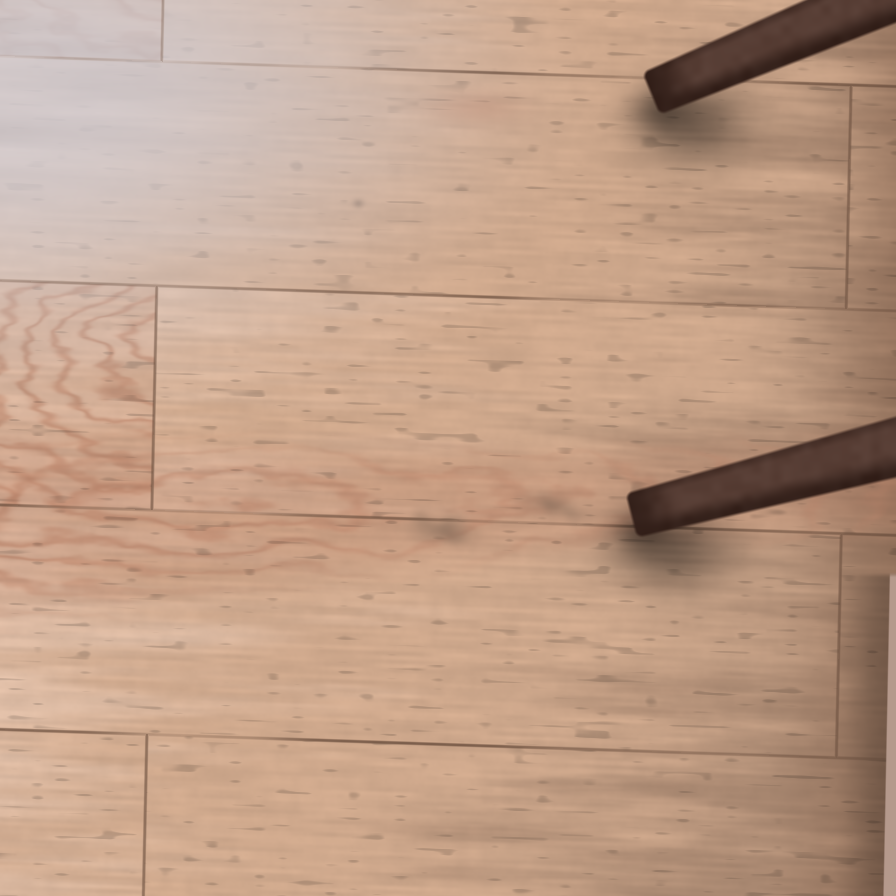
Write a WebGL 2 fragment shader that draws this texture.

```glsl
#version 300 es
precision highp float;
uniform vec2 u_resolution;
out vec4 outColor;

// Board layout
const float ROW_HEIGHT = 0.2505;
const float ROW_TOP = 0.9375;
const float ROW_TILT = 0.034;
const float BOARD_LENGTH = 1.54;
const float JOINT_X = 0.160;
const float JOINT_TILT = 0.022;
const float SEAM_WIDTH = 0.0016;

// Colours
const vec3 TAN = vec3(0.81, 0.66, 0.55);
const vec3 LIGHT = vec3(0.87, 0.74, 0.65);
const vec3 BROWN = vec3(0.66, 0.53, 0.44);
const vec3 UMBER = vec3(0.51, 0.38, 0.30);
const vec3 SHEEN = vec3(0.81, 0.79, 0.81);
const vec3 RED_GRAIN = vec3(0.72, 0.51, 0.41);
const vec3 KNOT = vec3(0.53, 0.43, 0.36);
const vec3 LEG_DARK = vec3(0.20, 0.125, 0.10);
const vec3 LEG_LIGHT = vec3(0.34, 0.24, 0.205);
const vec3 PANEL = vec3(0.71, 0.60, 0.55);

// Furniture
const vec2 LEG_A = vec2(0.728, 0.896);
const vec2 LEG_A_END = vec2(1.02, 1.018);
const vec2 LEG_B = vec2(0.706, 0.425);
const vec2 LEG_B_END = vec2(1.02, 0.506);
const float LEG_HALF = 0.024;

float hash(vec2 p) {
    vec3 q = fract(p.xyx * vec3(0.1031, 0.1030, 0.0973));
    q += dot(q, q.yzx + 33.33);
    return fract((q.x + q.y) * q.z);
}

float noise(vec2 p) {
    vec2 i = floor(p), f = fract(p);
    f = f * f * (3.0 - 2.0 * f);
    return mix(mix(hash(i), hash(i + vec2(1, 0)), f.x),
               mix(hash(i + vec2(0, 1)), hash(i + vec2(1, 1)), f.x), f.y);
}

float fbm(vec2 p) {
    float sum = 0.0, amp = 0.5;
    for (int i = 0; i < 4; i++) {
        sum += amp * noise(p);
        p = p * 2.03 + 17.1;
        amp *= 0.5;
    }
    return sum;
}

float blob(vec2 p, vec2 centre, vec2 size) {
    vec2 q = (p - centre) / size;
    return exp(-dot(q, q));
}

// Thin dark growth lines on stretched, noisy ovals
float growthRings(vec2 p, vec2 centre, vec2 stretch, float count) {
    float r = length((p - centre) * stretch) + 0.14 * fbm(p * vec2(9.0, 25.0));
    return pow(0.5 + 0.5 * sin(r * count), 4.0);
}

vec3 drawLeg(vec3 col, vec2 p, vec2 tip, vec2 end, float px) {
    vec2 axis = normalize(end - tip);
    vec2 q = p - tip;
    float along = dot(q, axis), side = dot(q, vec2(-axis.y, axis.x));
    float width = LEG_HALF + 0.025 * max(along, 0.0);
    // Contact shadow on the floor
    col *= 1.0 - 0.42 * blob(p, tip + vec2(0.045, -0.035), vec2(0.06, 0.045));
    col *= 1.0 - 0.35 * blob(p, tip + vec2(0.01, -0.02), vec2(0.03, 0.025));
    vec2 corner = vec2(-along, abs(side) - width) + 0.006;
    float d = length(max(corner, 0.0)) + min(max(corner.x, corner.y), 0.0) - 0.006;
    float lit = smoothstep(-0.9, -0.1, side / width) * smoothstep(0.0, 0.06, along);
    lit *= 1.0 - 0.5 * smoothstep(0.6, 1.0, side / width);
    vec3 wood = mix(LEG_DARK, LEG_LIGHT, lit) + 0.03 * (noise(p * 90.0) - 0.5);
    return mix(wood, col, smoothstep(-px, px + 0.0025, d));
}

void main() {
    vec2 p = gl_FragCoord.xy / u_resolution;
    float px = 1.0 / min(u_resolution.x, u_resolution.y);

    // Staggered boards
    float r = (p.y + ROW_TILT * p.x - ROW_TOP) / ROW_HEIGHT;
    float row = floor(r);
    float odd = mod(row, 2.0);
    float u = (p.x - JOINT_X - JOINT_TILT * p.y) / BOARD_LENGTH - 0.5 * odd;
    vec2 board = vec2(floor(u), row);
    float tone = hash(board + 31.0) - 0.5;
    vec2 g = vec2(p.x, p.y + ROW_TILT * p.x) + board * vec2(3.7, 1.3);

    // Light falling from the left
    float streak = fbm(g * vec2(4.0, 38.0)) - 0.47;
    float shade = 0.80 * p.x + 0.22 * (1.0 - p.y) + 0.55 * streak + 0.10 * tone;
    vec3 col = mix(LIGHT, TAN, smoothstep(0.0, 0.45, shade));
    col = mix(col, BROWN, smoothstep(0.55, 0.98, shade));
    col = mix(col, UMBER, 0.75 * smoothstep(0.86, 1.06, p.x + 0.06 * (0.5 - p.y)));

    // Arched figure: one long band and the short end boards
    float band = exp(-pow(abs(p.y - 0.425 + 0.05 * (0.3 - p.x)) / mix(0.095, 0.055, min(p.x * 1.6, 1.0)), 4.0));
    float rings = growthRings(p, vec2(0.28, 0.437), vec2(0.55, 3.2), 85.0);
    col = mix(col, RED_GRAIN, band * (0.30 + 0.45 * rings * (1.0 - 0.5 * p.x)));
    float endBoard = (1.0 - odd) * step(u, 0.0) * smoothstep(0.15, 0.35, p.y);
    float arches = growthRings(p, vec2(0.22, ROW_TOP + (row + 0.7) * ROW_HEIGHT), vec2(1.0, 1.5), 125.0);
    col = mix(col, RED_GRAIN, endBoard * (0.15 + 0.5 * arches));

    // Fine streaks, pores and knots
    float fibre = noise(g * vec2(16.0, 210.0));
    col *= 1.0 + 0.07 * (fibre - 0.5) + 0.05 * (fbm(p * 70.0) - 0.47);
    col *= 1.0 - 0.14 * smoothstep(0.80, 0.97, noise(g * vec2(38.0, 190.0)));
    for (int i = 0; i < 2; i++) {
        vec2 spot = vec2(0.495, 0.411) + float(i) * vec2(0.125, 0.023);
        vec2 q = p + 0.018 * (vec2(noise(p * 45.0), noise(p * 45.0 + 9.0)) - 0.5);
        col = mix(col, KNOT, 0.65 * blob(q, spot, vec2(0.028, 0.012)));
    }
    col = mix(col, RED_GRAIN, 0.4 * blob(p, vec2(0.53, 0.88), vec2(0.05, 0.018)));
    col = mix(col, KNOT, 0.6 * blob(p, vec2(0.40, 0.773), vec2(0.006, 0.005)));

    // Seams, worn unevenly
    float rowDist = abs(r - floor(r + 0.5)) * ROW_HEIGHT;
    float jointDist = abs(u - floor(u + 0.5)) * BOARD_LENGTH;
    float wear = 0.25 + 0.6 * noise(vec2(p.x * 11.0, floor(r + 0.5) * 5.0));
    float rowLine = wear * (1.0 - smoothstep(SEAM_WIDTH - px, SEAM_WIDTH + px, rowDist));
    float jointLine = 0.65 * (1.0 - smoothstep(SEAM_WIDTH - px, SEAM_WIDTH + px, jointDist));
    col = mix(col, UMBER * 0.85, max(rowLine, jointLine));

    // Cool window sheen
    float sheen = 1.0 - smoothstep(0.08, 0.72, length((p - vec2(0.0, 0.90)) * vec2(1.0, 1.9)));
    col = mix(col, SHEEN + 0.10 * streak, 0.85 * sheen * (1.0 - 0.6 * max(rowLine, jointLine)));

    // Pale panel at the lower right and its shadow
    float panelEdge = 0.986 + 0.02 * p.y;
    float below = 1.0 - smoothstep(0.355, 0.362, p.y);
    col *= 1.0 - 0.2 * below * smoothstep(panelEdge - 0.06, panelEdge, p.x);
    col = mix(col, PANEL, below * smoothstep(panelEdge - px, panelEdge + px, p.x));

    col = drawLeg(col, p, LEG_A, LEG_A_END, px);
    col = drawLeg(col, p, LEG_B, LEG_B_END, px);
    outColor = vec4(col, 1.0);
}
```
